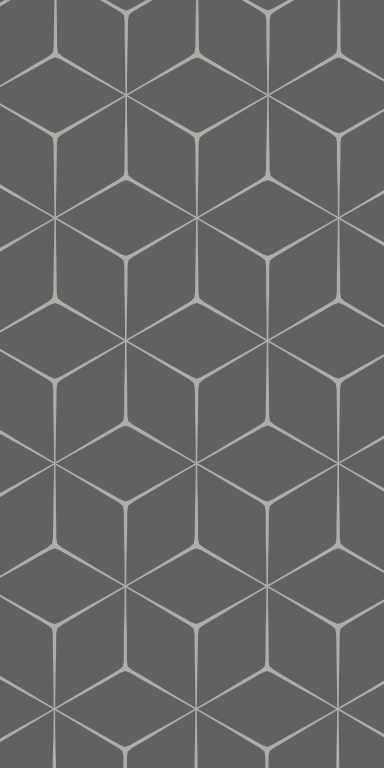
Give the GLSL for this pattern, as a Shadertoy shader.

```glsl
const float SQRT3 = 1.7320508;
const vec3 TILE_GREY = vec3(0.38);
const vec3 GROUT = vec3(0.69, 0.68, 0.66);

// Unit gradient for a noise lattice corner
vec2 cornerGradient(vec2 corner) {
    float h = fract(sin(dot(corner, vec2(127.1, 311.7))) * 4375.85);
    float angle = 6.2831853 * h;
    return vec2(cos(angle), sin(angle));
}

float gradientNoise(vec2 p) {
    vec2 i = floor(p);
    vec2 f = p - i;
    vec2 u = f * f * f * (f * (f * 6.0 - 15.0) + 10.0);
    vec2 e = vec2(1.0, 0.0);
    float bottom = mix(dot(cornerGradient(i), f),
                       dot(cornerGradient(i + e.xy), f - e.xy), u.x);
    float top = mix(dot(cornerGradient(i + e.yx), f - e.yx),
                    dot(cornerGradient(i + e.xx), f - e.xx), u.x);
    return mix(bottom, top, u.y);
}

// Offset from the nearest six-way joint; tile edges have length 1
vec2 nearestJoint(vec2 p) {
    vec2 period = vec2(SQRT3, 3.0);
    vec2 a = mod(p + 0.5 * period, period) - 0.5 * period;
    vec2 b = mod(p, period) - 0.5 * period;
    return dot(a, a) < dot(b, b) ? a : b;
}

// Fold six spokes into one: x runs along it, y is the distance from it
vec2 foldSpokes(vec2 offset) {
    vec2 q = abs(offset);
    vec2 slanted = vec2(0.5 * SQRT3 * q.x + 0.5 * q.y,
                        abs(0.5 * q.x - 0.5 * SQRT3 * q.y));
    return q.y > slanted.x ? q.yx : slanted;
}

// Thin at the six-way joint, wide and softly flared at the three-way joint
float groutHalfWidth(float along, float thin, float wide, float flare) {
    return mix(thin, wide, smoothstep(0.0, 0.9, along))
         + flare * smoothstep(0.9, 1.0, along);
}

void mainImage(out vec4 fragColor, in vec2 fragCoord) {
    float edgeLength = 0.2131;
    float pixel = 2.0 / (iResolution.y * edgeLength);

    // Place the lattice, with a very slight lean
    vec2 p = (fragCoord * 2.0 / iResolution.y - vec2(0.5117, 0.793)) / edgeLength;
    p.x -= 0.0015 * p.y;

    // Tapered grout with a gently uneven edge
    vec2 spoke = foldSpokes(nearestJoint(p));
    float halfWidth = groutHalfWidth(spoke.x, 0.0095, 0.0205, 0.012);
    halfWidth *= 1.0 + 0.18 * gradientNoise(p * 2.3);
    float grout = clamp(0.5 + (halfWidth - spoke.y) / pixel, 0.0, 1.0);

    fragColor = vec4(mix(TILE_GREY, GROUT, grout), 1.0);
}
```
